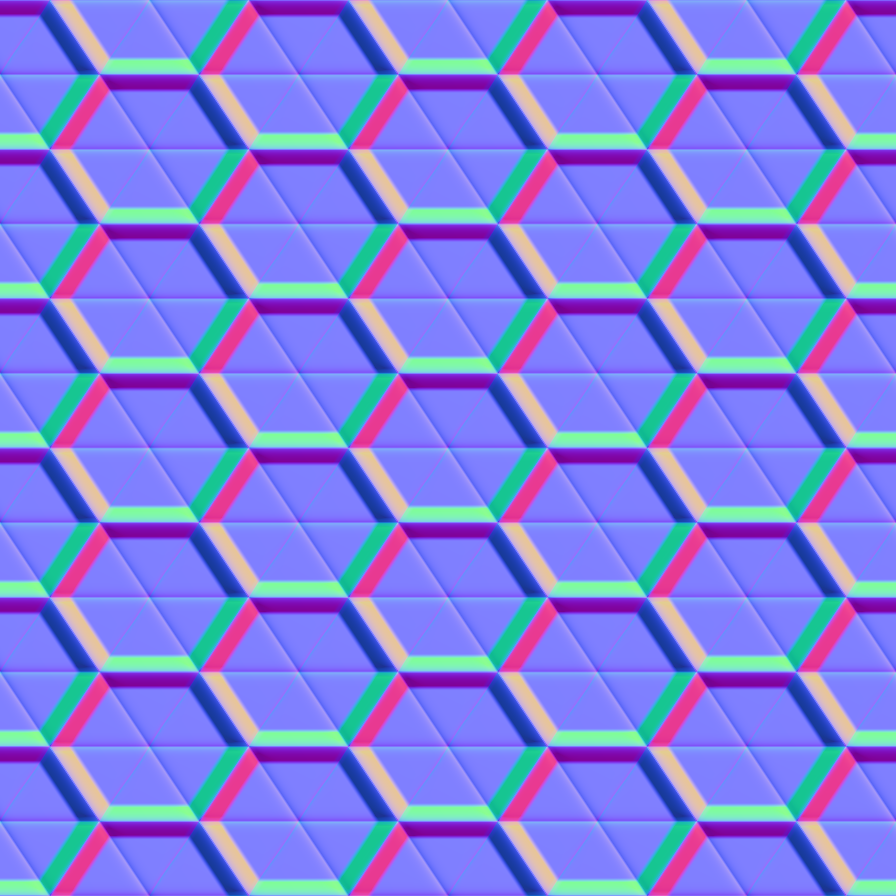
Give the GLSL for this texture map, as a three.js fragment shader.

```glsl
varying vec2 vUv;

const vec2 GRID = vec2(9.0, 12.0);      // triangle edges across, rows up
const vec2 CELL = vec2(3.0, 2.0);       // repeat of the staggered hexagons
const vec2 SLANT = vec2(0.832, 0.555);  // normal of a slanted edge
const float BEVEL_START = 0.75;         // centre = 0, hexagon edge = 1
const float BEVEL_FULL = 0.82;
const float CORNER_SOFT = 0.07;
const float EDGE_SOFT = 0.014;
const float MAX_SLOPE = 0.99;
const float CREASE_WIDTH = 0.045;
const float CREASE_SLOPE = 0.5;
const float HAIR_WIDTH = 0.013;
const float HAIR_SLOPE = 0.65;
const float TAU = 6.2831853;

// Offset from the nearest centre of a wrapping lattice
vec2 cellOffset(vec2 p, vec2 centre) {
  return mod(p - centre + 0.5 * CELL, CELL) - 0.5 * CELL;
}

// x: distance towards slanted sides, y: towards level sides
vec2 sideDistances(vec2 q) {
  return vec2(abs(q.x) + 0.5 * abs(q.y), abs(q.y));
}

float hexDistance(vec2 q) {
  vec2 d = sideDistances(q);
  return max(d.x, d.y);
}

float softSign(float t, float width) {
  return clamp(t / width, -1.0, 1.0);
}

// Inward-facing slope along the rim of each hexagon
vec2 bevelSlope(vec2 p) {
  vec2 a = cellOffset(p, vec2(1.5, 0.0));
  vec2 b = cellOffset(p, vec2(0.0, 1.0));
  vec2 q = hexDistance(a) < hexDistance(b) ? a : b;
  vec2 d = sideDistances(q);
  float rim = max(d.x, d.y);
  vec2 slanted = -SLANT * vec2(sign(q.x), softSign(q.y, CORNER_SOFT));
  vec2 level = vec2(0.0, -sign(q.y));
  float side = smoothstep(-CORNER_SOFT, CORNER_SOFT, d.y - d.x);
  float mask = smoothstep(BEVEL_START, BEVEL_FULL, rim)
             * smoothstep(0.0, EDGE_SOFT, 1.0 - rim);
  return MAX_SLOPE * mask * mix(slanted, level, side);
}

// Signed distance to the nearest whole-number line
float lineOffset(float t) {
  return fract(t + 0.5) - 0.5;
}

// Opposed slopes fading away from both sides of a line
float crease(float t, float width) {
  return -softSign(t, EDGE_SOFT) * exp(-abs(t) / width);
}

// Triangular lattice of creases, one direction being a fine hairline
vec2 creaseSlope(vec2 p) {
  float level = lineOffset(p.y);
  float falling = lineOffset(p.x + 0.5 * p.y + 0.5);
  float rising = lineOffset(p.x - 0.5 * p.y + 0.5);
  rising += 0.5 * HAIR_WIDTH * sin(TAU * p.y);
  vec2 slope = vec2(0.0, CREASE_SLOPE) * crease(level, CREASE_WIDTH);
  slope += CREASE_SLOPE * SLANT * crease(falling, CREASE_WIDTH);
  slope += HAIR_SLOPE * SLANT * vec2(1.0, -1.0) * crease(rising, HAIR_WIDTH);
  return slope;
}

void main() {
  vec2 p = vUv * GRID;
  vec2 slope = bevelSlope(p) + creaseSlope(p);
  slope *= min(1.0, MAX_SLOPE / max(length(slope), 0.001));

  // Pack the unit normal into colour
  vec3 normal = vec3(slope, sqrt(1.0 - dot(slope, slope)));
  gl_FragColor = vec4(0.5 + 0.5 * normal, 1.0);
}
```
